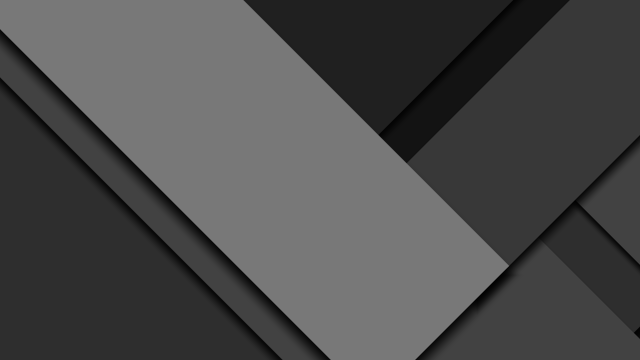
Write a WebGL 1 fragment shader that draws this background.

```glsl
precision highp float;
// Overlapping diagonal grey paper panels with soft shadows, lit from above.

uniform vec2 u_resolution;

#define GREY_BAND 0.47
#define GREY_LIGHT 0.257
#define GREY_MID 0.218
#define GREY_DEEP 0.18
#define GREY_DARK 0.125
#define GREY_GAP 0.075
#define SHADOW_DROP 0.026
#define SHADOW_BLUR 0.03
#define SHADOW_OPACITY 1.0
#define FAR 9.0

// Signed distance to a box in diagonal coordinates, in canvas heights.
float boxDistance(vec2 q, vec2 low, vec2 high) {
  vec2 outside = max(low - q, q - high);
  return max(outside.x, outside.y) * 0.7071;
}

// Lays one panel with its shadow over the shade below it.
void addPanel(inout float shade, vec2 q, vec2 low, vec2 high, float grey, float lift) {
  vec2 drop = vec2(SHADOW_DROP, -SHADOW_DROP) * lift;
  float blur = SHADOW_BLUR * lift;
  float shadowDistance = boxDistance(q - drop, low, high);
  float shadow = 1.0 - smoothstep(-blur, blur, shadowDistance);
  shade *= 1.0 - SHADOW_OPACITY * shadow;

  float halfPixel = 0.7 / u_resolution.y;
  float cover = 1.0 - smoothstep(-halfPixel, halfPixel, boxDistance(q, low, high));
  shade = mix(shade, grey, cover);
}

void main() {
  // Diagonal axes from the top left: x runs down-right sum, y the difference.
  vec2 p = gl_FragCoord.xy / u_resolution.y;
  p.y = 1.0 - p.y;
  vec2 q = vec2(p.x + p.y, p.x - p.y);

  float shade = GREY_GAP;

  // Lower left sheet and the strip above it
  addPanel(shade, q, vec2(-FAR), vec2(FAR, -0.1), GREY_DEEP, 0.5);
  addPanel(shade, q, vec2(-FAR, -0.215), vec2(FAR, 0.0), GREY_LIGHT, 0.75);

  // Lower right sheets
  addPanel(shade, q, vec2(1.8, 0.7), vec2(2.685, 1.2), GREY_DEEP, 0.9);
  addPanel(shade, q, vec2(1.8, 1.042), vec2(FAR), GREY_LIGHT, 0.5);
  addPanel(shade, q, vec2(1.8, 0.0), vec2(FAR, 0.836), GREY_LIGHT, 0.6);

  // Upper right sheets on both sides of the dark gap
  addPanel(shade, q, vec2(-FAR, 0.5), vec2(1.426, FAR), GREY_DARK, 0.65);
  addPanel(shade, q, vec2(1.583, 0.5), vec2(2.153, FAR), GREY_MID, 0.8);

  // Broad light band on top
  addPanel(shade, q, vec2(-FAR, -0.081), vec2(2.153, 0.676), GREY_BAND, 1.0);

  gl_FragColor = vec4(vec3(shade), 1.0);
}
```
